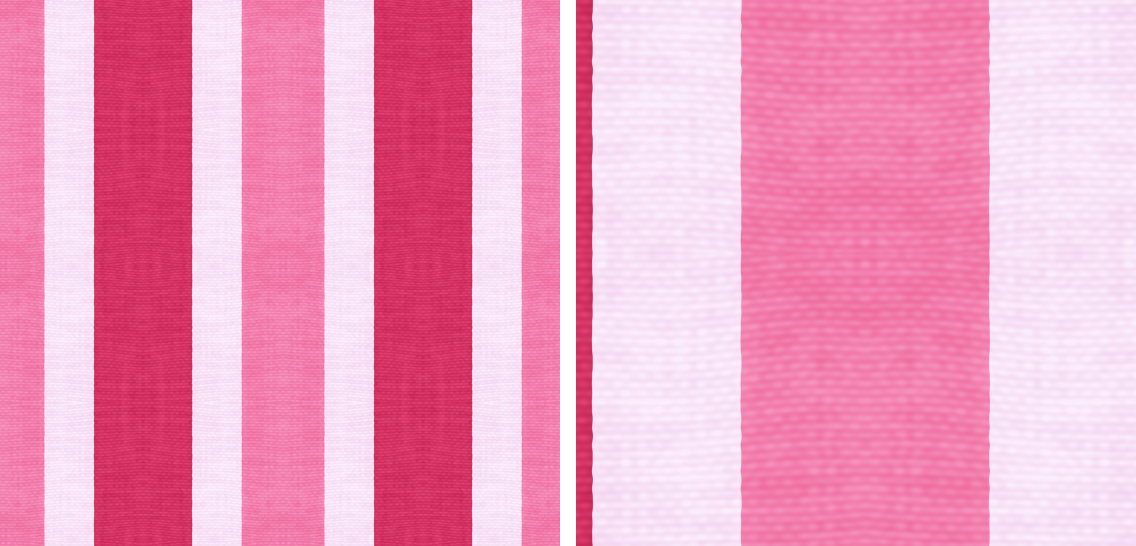
Left: the whole. Right: its middle third, enlarged.
Reproduce this pattern procedurally as a Shadertoy shader.

```glsl
const vec2 REPEATS = vec2(2.0);              // mirrored cells across and up
const vec2 FOLD_CENTRE = vec2(0.2555, 0.012); // first mirror axes, canvas units
const float CRIMSON_HALF = 0.0876;           // half width of the crimson stripe
const float PALE_END = 0.1761;               // outer edge of the pale stripes
const vec2 THREADS = vec2(196.0, 188.0);     // warp and weft threads per canvas
const float ROW_TILT = 0.045;                // slant of weft away from the axes
const float ROW_WAVER = 0.007;               // slow bending of the weft
const float EDGE_FRAY = 0.0007;

const vec3 CRIMSON_DARK = vec3(0.775, 0.145, 0.335);
const vec3 CRIMSON_LIGHT = vec3(0.885, 0.255, 0.445);
const vec3 PINK_DARK = vec3(0.935, 0.425, 0.620);
const vec3 PINK_LIGHT = vec3(0.965, 0.575, 0.740);
const vec3 PALE_DARK = vec3(0.955, 0.835, 0.940);
const vec3 PALE_LIGHT = vec3(0.985, 0.935, 0.990);

const float TAU = 6.2831853;

float hash(vec2 p) {
    vec3 q = fract(p.xyx * vec3(0.1031, 0.1030, 0.0973));
    q += dot(q, q.yzx + 33.33);
    return fract((q.x + q.y) * q.z);
}

float noise(vec2 p) {
    vec2 cell = floor(p);
    vec2 f = fract(p);
    f = f * f * (3.0 - 2.0 * f);
    float low = mix(hash(cell), hash(cell + vec2(1, 0)), f.x);
    float high = mix(hash(cell + vec2(0, 1)), hash(cell + vec2(1, 1)), f.x);
    return mix(low, high, f.y);
}

// Distance to the nearest mirror axis; folding makes every noise tile
vec2 mirrorFold(vec2 uv) {
    vec2 cell = (uv - FOLD_CENTRE) * REPEATS;
    return abs(fract(cell + 0.5) - 0.5) / REPEATS;
}

// Thread brightness, 0 in the gaps to 1 on the crests
float weave(vec2 p) {
    vec2 bent = p;
    bent.y += ROW_TILT * p.x + ROW_WAVER * (noise(p * vec2(14.0, 18.0)) - 0.5);
    bent.x += 0.003 * (noise(p * vec2(12.0, 20.0) + 40.0) - 0.5);
    vec2 t = bent * THREADS;

    // Fade the finest ribs where pixels cannot resolve them
    vec2 pixelsPerThread = iResolution.xy / THREADS;
    vec2 visible = smoothstep(vec2(1.6), vec2(2.6), pixelsPerThread);
    float weft = cos(TAU * t.y) * visible.y;
    float crossing = cos(TAU * 0.5 * t.x) * cos(TAU * 0.5 * t.y) * visible.x;

    // Uneven yarn: long weft slubs, fainter warp slubs, broad wear
    float weftSlub = noise(t * vec2(0.16, 1.0)) - 0.5;
    float warpSlub = noise(t * vec2(1.0, 0.07) + 70.0) - 0.5;
    float grain = noise(t * 1.1 + 130.0) - 0.5;
    float wear = noise(p * vec2(16.0, 11.0) + 9.0) - 0.5;
    return clamp(0.5 + 0.19 * weft + 0.13 * crossing + 0.42 * weftSlub
        + 0.30 * warpSlub + 0.28 * grain + 0.14 * wear, 0.0, 1.0);
}

// Antialiased step across a stripe boundary
float stripeEdge(float boundary, float x, float pixel) {
    return smoothstep(boundary - pixel, boundary + pixel, x);
}

void mainImage(out vec4 fragColor, in vec2 fragCoord) {
    vec2 uv = fragCoord / iResolution.xy;
    vec2 p = mirrorFold(uv);
    float thread = weave(p);

    // Stripes, from each crimson centre out to the middle of the pink
    float pixel = 0.75 / iResolution.x;
    float x = p.x + EDGE_FRAY * (noise(vec2(3.0, p.y * THREADS.y)) - 0.5);
    float pale = stripeEdge(CRIMSON_HALF, x, pixel);
    float pink = stripeEdge(PALE_END, x, pixel);

    vec3 color = mix(CRIMSON_DARK, CRIMSON_LIGHT, thread);
    color = mix(color, mix(PALE_DARK, PALE_LIGHT, thread), pale);
    color = mix(color, mix(PINK_DARK, PINK_LIGHT, thread), pink);

    // Soft dark lip just inside the crimson stripe
    float lip = smoothstep(CRIMSON_HALF - 0.006, CRIMSON_HALF, x) * (1.0 - pale);
    color *= 1.0 - 0.06 * lip;
    fragColor = vec4(color, 1.0);
}
```
